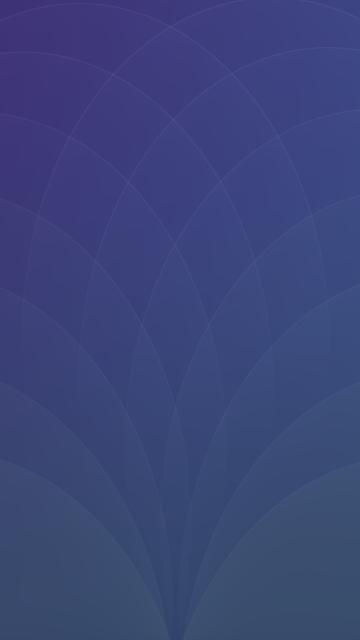
A Shadertoy shader for this background:

```glsl
// Two mirrored fans of translucent oval petals over a violet-to-slate gradient.
// Each fan slides one upright ellipse along a curved path; every petal adds a fill,
// a glow just inside its rim and a thin highlight that fades toward its base.

const int PETALS = 7;
const float MIRROR_X = 0.488;
const vec2 PETAL_RADII = vec2(0.694, 0.935);
const vec2 FIRST_CENTER = vec2(0.220, 0.833);
const float PATH_HEIGHT = 1.0185;
const float PI = 3.14159;

// Approximate signed distance to an ellipse, negative inside
float ellipseDistance(vec2 q, vec2 radii) {
    float k = length(q / radii);
    return k * (k - 1.0) / max(length(q / (radii * radii)), 1e-4);
}

// Petal centers drift outward and down, then curl back; alternate ones sit higher
vec2 petalCenter(float i, float spread) {
    float start = radians(35.4);
    float turn = start + radians(11.1 * i + 0.35 * i * i);
    float outward = i * (0.1642 - 0.0075 * i - 0.0016 * i * i);
    float down = PATH_HEIGHT * (cos(start) - cos(turn));
    down -= 0.0014 * i * cos(PI * i);
    return FIRST_CENTER - vec2(outward, down * spread);
}

// Smooth background: three rows blended vertically, each with a left and right tone
vec3 backdrop(vec2 uv) {
    vec3 top = mix(vec3(0.243, 0.192, 0.460), vec3(0.240, 0.268, 0.517), uv.x);
    vec3 middle = mix(vec3(0.222, 0.228, 0.464), vec3(0.218, 0.290, 0.500), uv.x);
    vec3 bottom = mix(vec3(0.184, 0.249, 0.417), vec3(0.188, 0.262, 0.417), uv.x);
    vec3 lower = mix(bottom, middle, smoothstep(-0.03, 0.63, uv.y));
    return mix(lower, top, smoothstep(0.4, 1.05, uv.y));
}

// Light added by one fan of petals
vec3 petalFan(vec2 p, float spread, float pixel) {
    vec3 light = vec3(0.0);
    for (int n = 0; n < PETALS; n++) {
        float i = float(n);
        vec2 q = p - petalCenter(i, spread);
        float d = ellipseDistance(q, PETAL_RADII);
        float inside = 1.0 - smoothstep(-pixel, pixel, d);
        float depth = i / float(PETALS - 1);
        float glow = exp(min(d, 0.0) / 0.10);
        float rim = exp(-pow(d / max(0.0018, 0.6 * pixel), 2.0));
        float glowFade = smoothstep(-0.45, 0.4, q.y);
        float rimFade = smoothstep(-0.25, 0.75, q.y) * mix(1.1, 0.55, depth);
        light += inside * vec3(0.0135, 0.0155, 0.0025) * depth * depth;
        light += inside * glow * glowFade * vec3(0.007, 0.010, 0.010);
        light += rim * rimFade * vec3(0.036, 0.036, 0.032);
    }
    return light;
}

void mainImage(out vec4 fragColor, in vec2 fragCoord) {
    vec2 uv = fragCoord / iResolution.xy;
    vec2 p = fragCoord / iResolution.x;
    float pixel = 1.0 / iResolution.x;
    vec2 mirrored = vec2(2.0 * MIRROR_X - p.x, p.y - 0.016);

    vec3 color = backdrop(uv);
    color += petalFan(p, 1.0, pixel) + petalFan(mirrored, 1.025, pixel);

    // Slight shade along the bottom edge
    color *= 1.0 - 0.03 * exp(-uv.y / 0.02);
    fragColor = vec4(color, 1.0);
}
```
